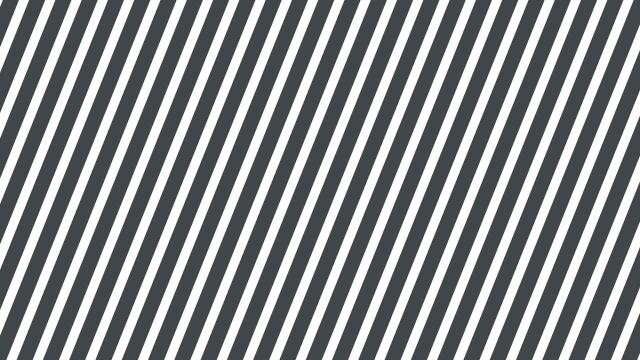
Give the GLSL for this pattern, as a Shadertoy shader.

```glsl
// Even diagonal stripes: white bands leaning right over a slate ground.
// The plane is sheared so each band is vertical, folded into one period,
// and its edges are smoothed by their true distance in canvas heights.

#define STRIPES_ACROSS 24.35            // periods along a 16:9 canvas width
#define LEAN 0.4                        // sideways run per unit of rise
#define WHITE_SHARE 0.388               // part of each period that is white
#define PHASE 0.0                       // shift in periods from the centre
#define SLATE vec3(0.253, 0.273, 0.282)
#define WHITE vec3(1.0)

// Signed distance to the nearest band, negative inside it.
float bandDistance(vec2 p, float period) {
    float across = (p.x - LEAN * p.y) / period - PHASE;
    float fromCentre = abs(fract(across + 0.5) - 0.5);
    float horizontalGap = (fromCentre - 0.5 * WHITE_SHARE) * period;
    return horizontalGap / sqrt(1.0 + LEAN * LEAN);
}

void mainImage(out vec4 fragColor, in vec2 fragCoord) {
    // Centred coordinates, with the canvas height as the unit
    vec2 p = (fragCoord - 0.5 * iResolution.xy) / iResolution.y;
    float pixel = 1.0 / iResolution.y;
    float period = (16.0 / 9.0) / STRIPES_ACROSS;

    // Coverage of the pixel by the band
    float coverage = clamp(0.5 - bandDistance(p, period) / pixel, 0.0, 1.0);
    fragColor = vec4(mix(SLATE, WHITE, coverage), 1.0);
}
```
